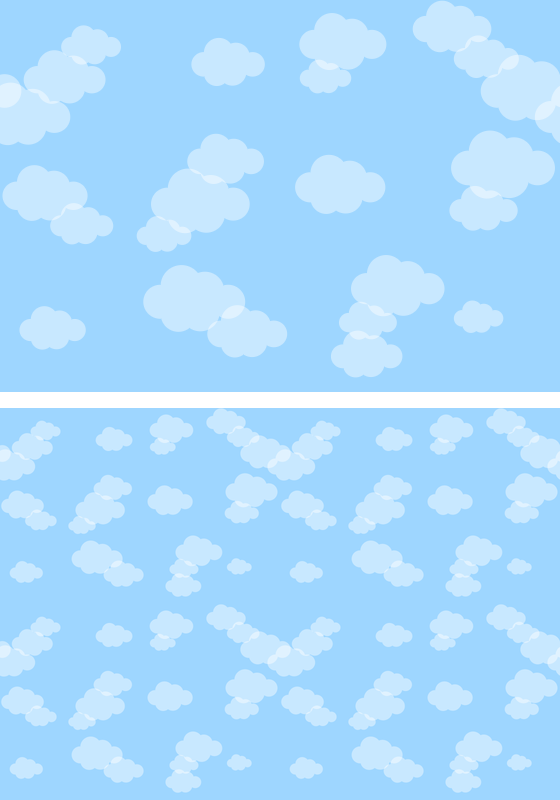
Top: one tile. Bottom: repeated 2 by 2.
Write a Shadertoy shader that draws this pattern.

```glsl
const vec3 SKY = vec3(0.62, 0.84, 1.0);

vec3 hash3(float n) {
    return fract(sin(n * vec3(12.99, 78.23, 37.72) + vec3(1.3, 4.1, 2.7)) * 4375.85);
}

// Distance to a puffy cloud one unit wide: six round lobes (centre, radius)
float cloudDistance(vec2 p) {
    vec3 lobes[6] = vec3[6](
        vec3(-0.333, -0.01, 0.167), vec3(0.333, -0.01, 0.167),
        vec3(-0.125, 0.145, 0.205), vec3(0.105, 0.095, 0.19),
        vec3(-0.155, -0.13, 0.175), vec3(0.06, -0.11, 0.19));
    float d = 1.0;
    for (int i = 0; i < 6; i++) d = min(d, length(p - lobes[i].xy) - lobes[i].z);
    return d;
}

// Golden-ratio steps spread the sizes evenly from small to large
float cloudWidth(float index) {
    return mix(0.125, 0.272, fract(index * 0.618 + 0.3));
}

// Offset at which two clouds of the given widths overlap slightly
vec2 linkOffset(float widthA, float widthB, float angle) {
    return 0.4 * (widthA + widthB) * vec2(cos(angle), 0.65 * sin(angle));
}

void mainImage(out vec4 fragColor, in vec2 fragCoord) {
    vec2 tile = vec2(iResolution.x / iResolution.y, 1.0);
    vec2 p = fragCoord / iResolution.y;
    vec3 color = SKY;
    float index = 0.0;

    // A jittered 4 by 3 grid of clusters, each with one to three clouds
    for (int cell = 0; cell < 12; cell++) {
        int column = cell % 4, row = cell / 4;
        int count = 1 + (column + row) % 3;
        vec3 rnd = hash3(float(cell) + 1.0);
        vec2 jitter = (rnd.xy - 0.5) * vec2(0.26, 0.22);
        vec2 center = (vec2(column, row) + 0.5 + jitter) / vec2(4.0, 3.0) * tile;
        float angle = mix(0.6, 1.3, rnd.z) * ((column + row) % 2 == 0 ? 1.0 : -1.0);

        // Pairs are balanced around the cluster centre
        float mainWidth = cloudWidth(index);
        if (count == 2) center -= 0.5 * linkOffset(mainWidth, cloudWidth(index + 1.0), angle);

        for (int j = 0; j < count; j++) {
            float width = cloudWidth(index);
            vec2 pos = center;
            if (j == 1) pos += linkOffset(mainWidth, width, angle);
            if (j == 2) pos -= linkOffset(mainWidth, width, angle + rnd.x - 0.5);

            // Wrap around the tile, then blend translucent white
            vec2 q = p - pos;
            q -= tile * round(q / tile);
            float d = cloudDistance(q / width) * width;
            float coverage = clamp(0.5 - d * iResolution.y, 0.0, 1.0);
            color = mix(color, vec3(1.0), 0.43 * coverage);
            index += 1.0;
        }
    }
    fragColor = vec4(color, 1.0);
}
```
